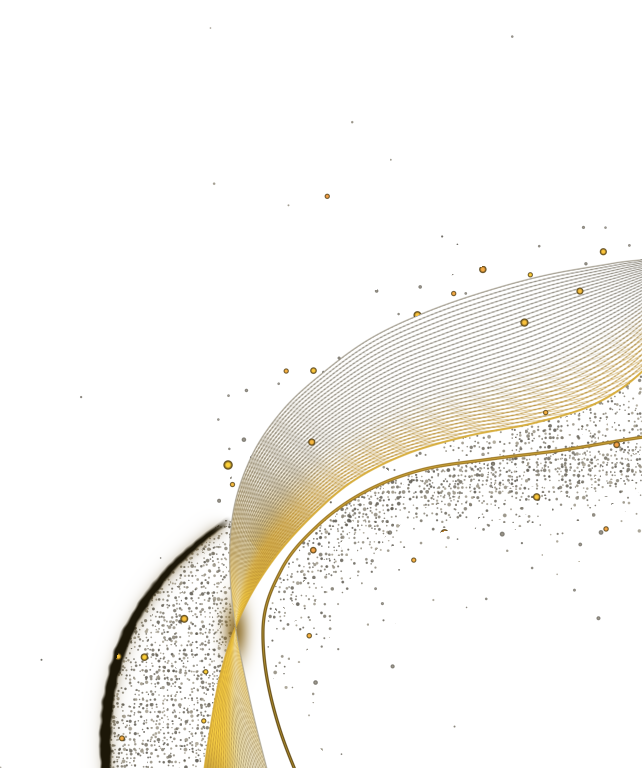
This background is drawn by a Shadertoy shader. Its source:

```glsl
// A wave ribbon of fine grey and gold lines that twists at a knot, on white,
// with a dark brush edge, a gold thread, dust and beads. All edges are heights
// v = y - x over u = x + y, so each ribbon line is a blend of two edges.

#define LINES 32.0
#define LINE_HALF 0.0009
#define KNOT_U 0.49
#define DUST_CELL 0.0054
#define GREY vec3(0.50, 0.48, 0.43)
#define GOLD vec3(0.74, 0.57, 0.20)
#define YELLOW vec3(0.99, 0.82, 0.22)
#define UMBER vec3(0.11, 0.09, 0.03)

// Knots of (ribbon edge A, ribbon edge B, thread) at even steps of u
const float KNOTS_PER_U = 9.6;
const vec3 KNOTS[15] = vec3[15](
  vec3(-.755, -.397, -1.081), vec3(-.579, -.312, -.807), vec3(-.406, -.232, -.560),
  vec3(-.233, -.161, -.310), vec3(-.083, -.111, -.164), vec3(.021, -.085, -.108),
  vec3(.077, -.078, -.098), vec3(.098, -.086, -.115), vec3(.094, -.120, -.161),
  vec3(.077, -.177, -.237), vec3(.040, -.247, -.318), vec3(-.010, -.301, -.393),
  vec3(-.070, -.320, -.471), vec3(-.143, -.306, -.553), vec3(-.217, -.273, -.638));

// Catmull-Rom curve through the knots, with its slope
vec3 edges(float u, out vec3 slope) {
  float k = clamp(u * KNOTS_PER_U - 1.0, 0.0, 13.999);
  int i = int(k);
  float t = k - float(i);
  vec3 a = KNOTS[max(i - 1, 0)], b = KNOTS[i], c = KNOTS[i + 1], d = KNOTS[min(i + 2, 14)];
  vec3 c1 = 0.5 * (c - a), c2 = a - 2.5 * b + 2.0 * c - 0.5 * d, c3 = 0.5 * (d - a) + 1.5 * (b - c);
  slope = (c1 + t * (2.0 * c2 + 3.0 * t * c3)) * KNOTS_PER_U;
  return b + t * (c1 + t * (c2 + t * c3));
}

// Smooth step that may also run downwards
float ramp(float a, float b, float x) {
  float t = clamp((x - a) / (b - a), 0.0, 1.0);
  return t * t * (3.0 - 2.0 * t);
}

vec3 hash3(vec2 cell) {
  vec3 q = fract(cell.xyx * vec3(.1031, .1030, .0973));
  q += dot(q, q.yxz + 33.33);
  return fract((q.xxy + q.yzz) * q.zyx);
}

float corner(vec2 i, vec2 f, vec2 o) { return dot(hash3(i + o).xy * 2.0 - 1.0, f - o); }

float gradientNoise(vec2 p) {
  vec2 i = floor(p), f = fract(p), w = f * f * (3.0 - 2.0 * f), e = vec2(0, 1);
  return mix(mix(corner(i, f, e.xx), corner(i, f, e.yx), w.x),
             mix(corner(i, f, e.xy), corner(i, f, e.yy), w.x), w.y);
}

float stroke(float dist, float halfWidth) {
  float px = 0.75 / iResolution.y;
  return ramp(halfWidth + px, halfWidth - px, abs(dist));
}

// One jittered disc per cell: (coverage, relative radius, random tone)
vec3 scatter(vec2 p, float cell, float density, vec2 radii, float seed) {
  vec2 id = floor(p / cell) + seed;
  vec3 h = hash3(id), g = hash3(id + 57.0);
  float radius = cell * mix(radii.x, radii.y, g.x * g.x);
  float dist = length(mod(p, cell) - 0.5 * cell - (h.xy - 0.5) * (cell - 2.0 * radius));
  return vec3(stroke(dist, radius) * step(h.z, density), dist / radius, g.y);
}

void mainImage(out vec4 fragColor, in vec2 fragCoord) {
  vec2 p = fragCoord / iResolution.y;
  float u = p.x + p.y, v = p.y - p.x, px = 0.75 / iResolution.y;
  vec3 slope, edge = edges(u, slope);
  vec3 dist = (v - edge) / sqrt(2.0 + 2.0 * slope * slope);
  float t = u * KNOTS_PER_U - 3.0;
  float brush = t * (.0484 + t * (-.0167 + t * .0012));
  float brushSlope = (.0484 + t * (-.0334 + t * .0036)) * KNOTS_PER_U;
  float brushDist = (v - brush) / sqrt(2.0 + 2.0 * brushSlope * brushSlope);
  vec3 col = vec3(1.0);

  // Dust: left panel, strip above the thread, fading cloud below it
  float panel = step(max(edge.x, edge.y), v) * step(v, brush) * step(u, 0.64);
  float strip = step(v, edge.y) * step(0.0, dist.z) * ramp(0.85, 1.2, u);
  float below = step(dist.z, 0.0) * ramp(0.42, 0.85, u) * ramp(1.6, 1.1, u);
  float cloud = below * (0.75 * ramp(0.10, 0.015, -dist.z) + 0.05 * ramp(0.2, 0.05, -dist.z));
  float density = (panel * 0.68 + strip * 0.55 + cloud) * (0.85 + 0.7 * gradientNoise(p * 22.0));
  for (float k = 0.0; k < 2.0; k++) {
    vec3 speck = scatter(p + k * 0.0023, DUST_CELL * (1.0 + 0.35 * k), density, vec2(.16, .34), 31.0 * k);
    col = mix(col, GREY * mix(0.65, 1.3, speck.z), speck.x * 0.85);
  }

  // Dark brush edge with a rough rim and a soft shade
  float along = ramp(0.63, 0.58, u);
  float rough = gradientNoise(p * 75.0) * 0.003;
  float brushHalf = mix(0.0065, 0.003, ramp(0.25, 0.6, u));
  col = mix(col, GOLD * 0.55, along * 0.7 * exp(-abs(brushDist + 0.004) * 160.0));
  col = mix(col, UMBER, along * ramp(0.003, -0.002, abs(brushDist + 0.002 + rough) - brushHalf));

  // Shadowed gold on both sides of the knot
  vec2 offset = (p - vec2(0.307, 0.178)) * vec2(62.0, 25.0);
  col = mix(col, GOLD * 0.75, 0.9 * exp(-dot(offset, offset)));

  // Ribbon fill: s runs from edge B (0) to edge A (1)
  float width = edge.x - edge.y;
  width = (width < 0.0 ? -1.0 : 1.0) * max(abs(width), 0.002);
  float s = (v - edge.y) / width;
  float steep = mix(slope.y, slope.x, clamp(s, 0.0, 1.0));
  float span = abs(width) / sqrt(2.0 + 2.0 * steep * steep);
  float inside = ramp(-px, px, min(s, 1.0 - s) * span);
  float nearKnot = exp(-abs(u - KNOT_U) * 9.0);
  float low = ramp(0.5, 0.05, s);
  float fill = ramp(0.95, 0.15, s) * ramp(0.88, 0.56, u);
  vec3 sheen = mix(GOLD, YELLOW, min(nearKnot * 1.6 + 0.6 * step(u, KNOT_U), 1.0));
  float gloss = (s - 0.5) * 5.0;
  sheen = mix(sheen, vec3(1.0, 0.97, 0.8), 0.55 * exp(-gloss * gloss) * step(u, 0.62));
  sheen = mix(sheen, GOLD * 0.8, ramp(0.32, 0.24, u) * 0.6);
  col = mix(col, vec3(1.0), inside * 0.9);
  col = mix(col, sheen, inside * max(fill, nearKnot * 0.8) * 0.95);

  // Even lines, then a drifting set that crosses them near the twist
  vec3 lineColour = mix(GREY, GOLD, min(low + nearKnot * 1.5, 1.0));
  float twine = (0.8 + 0.2 * sin(u * 850.0 + s * 60.0)) * (1.0 - 0.65 * nearKnot);
  float drift = 0.65 * max(ramp(0.95, 0.66, u), low * 0.8) * ramp(0.5, 0.6, u);
  for (float k = 0.0; k < 2.0; k++) {
    float gap = (fract(s * LINES + k * 24.0 * u + 0.5) - 0.5) * span / LINES;
    col = mix(col, lineColour, inside * twine * mix(0.8, drift, k) * stroke(gap, LINE_HALF));
  }
  col = mix(col, mix(GOLD, YELLOW, 0.4), stroke(dist.y, 0.0013) * 0.9);
  col = mix(col, GREY * 1.25, stroke(dist.x, 0.0008) * 0.7);

  // Gold thread with a lighter core
  col = mix(col, GOLD * mix(0.55, 0.85, ramp(0.4, 0.75, u)), stroke(dist.z, 0.0021));
  col = mix(col, YELLOW, stroke(dist.z, 0.0005) * 0.5);

  // Beads: small olive ones outside, larger gold ones around the ribbon
  float halo = step(0.0, dist.x) * ramp(0.075, 0.01, dist.x) * step(0.6, u);
  float field = max(max(halo, panel), max(step(0.6, u) * inside * 0.5, below * ramp(0.2, 0.02, -dist.z)));
  vec3 bead = scatter(p, 0.024, halo * 0.4 + below * 0.1 * ramp(0.25, 0.1, -dist.z), vec2(.06, .13), 11.0);
  col = mix(col, GREY * mix(1.15, 0.7, bead.y), bead.x * 0.85);
  bead = scatter(p, 0.055, field * 0.4, vec2(.06, .11), 73.0);
  vec3 beadColour = mix(YELLOW, vec3(0.95, 0.62, 0.28), bead.z);
  col = mix(col, mix(beadColour, GOLD * 0.45, ramp(0.3, 1.0, bead.y)), bead.x);

  fragColor = vec4(col, 1.0);
}
```
